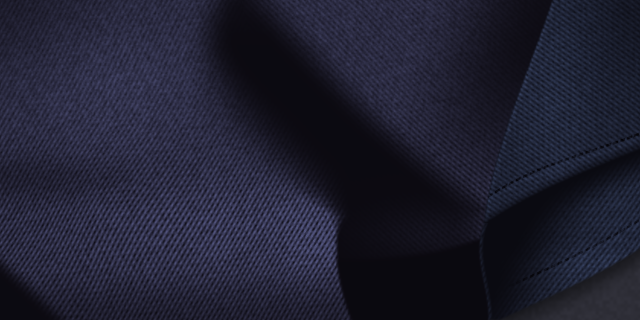
Give the GLSL for this texture, as a Shadertoy shader.

```glsl
#define RIB_PITCH 0.0137
#define RIB_DEPTH 0.58
#define GRAIN 0.30
#define CONTRAST 0.45
#define STITCHES 46.0
#define SHADE_COLOR vec3(0.045, 0.038, 0.065)
#define LIT_COLOR vec3(0.25, 0.255, 0.385)
#define FLAP_TINT vec3(0.86, 1.02, 1.0)
#define GROUND_COLOR vec3(0.18, 0.18, 0.215)

const float TAU = 6.28319;

float hash(vec2 p) {
    vec3 q = fract(p.xyx * 0.1031);
    q += dot(q, q.yzx + 33.33);
    return fract((q.x + q.y) * q.z);
}

float noise(vec2 p) {
    vec2 i = floor(p), f = fract(p);
    f = f * f * (3.0 - 2.0 * f);
    return mix(mix(hash(i), hash(i + vec2(1, 0)), f.x),
               mix(hash(i + vec2(0, 1)), hash(i + vec2(1, 1)), f.x), f.y);
}

// Cubic Bernstein curve, used for every fold and hem
float curve(float t, float a, float b, float c, float d) {
    t = clamp(t, 0.0, 1.0);
    float s = 1.0 - t;
    return s * s * s * a + 3.0 * s * t * (s * b + t * c) + t * t * t * d;
}

float cover(float d, float softness) {
    return smoothstep(-softness, softness, d);
}

float glow(vec2 p, vec2 center, vec2 size) {
    vec2 q = (p - center) / size;
    return exp(-dot(q, q));
}

// Diagonal ribs broken into short threads, with fine grain
float twill(vec2 p, float angle, float focus) {
    float c = cos(angle), s = sin(angle);
    float along = c * p.x + s * p.y;
    float across = (c * p.y - s * p.x + 0.03 * noise(p * 3.0)) / RIB_PITCH;
    float rib = sin(across * TAU);
    float thread = sin(TAU * (along / (RIB_PITCH * 1.5) + 0.5 * floor(across)));
    float visible = smoothstep(1.5, 3.0, RIB_PITCH * iResolution.y);
    float grain = noise(p * 210.0) + noise(p * 95.0) - 1.0;
    return 1.0 + RIB_DEPTH * focus * visible * rib * (0.8 + 0.35 * thread) + GRAIN * grain;
}

float stitch(float x, float d) {
    float dash = abs(fract(x * STITCHES) - 0.5);
    return (1.0 - smoothstep(0.002, 0.006, abs(d))) * (1.0 - smoothstep(0.25, 0.42, dash));
}

vec3 cloth(float light) {
    return mix(SHADE_COLOR, LIT_COLOR, clamp(light, -0.1, 1.3));
}

// Large cloth with its soft fold and the pocket under the ridge
vec3 mainCloth(vec2 p, float flapX, float aa) {
    float upper = (1.0 - p.y) / 0.677;
    float ridge = curve((0.323 - p.y) / 0.323, 1.06, 1.04, 1.06, 1.10);
    float foldL = p.y > 0.323 ? curve(upper, 0.69, 0.55, 0.88, 1.06) : ridge;
    float foldR = curve((1.0 - p.y) / 0.65, 0.82, 1.0, 1.20, 1.50);
    float softL = mix(aa + 0.006, 0.16, smoothstep(0.25, 0.50, p.y));
    softL = mix(softL, 0.08, smoothstep(0.6, 0.9, p.y));
    float fold = cover(p.x - foldL, softL) * cover(foldR - p.x, 0.10);
    fold *= mix(1.0, 0.87, smoothstep(0.85, 1.0, p.y));

    float left = 0.55 + 0.16 * glow(p, vec2(0.36, 0.72), vec2(0.30, 0.22));
    left -= 0.18 * glow(p, vec2(0.10, 0.44), vec2(0.34, 0.07));
    left -= 0.20 * glow(p, vec2(0.0, 1.0), vec2(0.3, 0.22));
    left += 0.19 * glow(p, vec2(0.72, 0.30), vec2(0.45, 0.16));
    left += 0.22 * glow(p, vec2(0.99, 0.25), vec2(0.10, 0.12));
    left -= 0.18 * smoothstep(0.18, 0.0, p.y);
    left *= cover(dot(p - vec2(0.0, 0.18), vec2(0.69, 0.73)), 0.035);

    float nearFlap = smoothstep(0.42, 0.0, flapX - p.x);
    float middle = 0.58 - 0.42 * nearFlap * smoothstep(0.30, 0.9, p.y);
    middle -= 0.08 * nearFlap;

    float side = cover(p.x - 0.5 * (foldL + foldR), 0.08);
    float light = mix(left, middle, side) * (1.0 - fold);
    light = mix(light, smoothstep(0.0, 1.0, light), CONTRAST);
    float focus = mix(1.0, 0.42, smoothstep(0.3, 0.75, p.y));
    light *= twill(p, mix(1.05, -0.75, step(0.5, side)), focus);

    // Faint inner cloth above the pocket hem
    float hem = curve((p.x - 1.07) / 0.44, 0.19, 0.19, 0.20, 0.26);
    float inside = cover(p.x - ridge, 0.006 + aa) * step(p.y, 0.323);
    float inner = 0.14 * glow(p, vec2(1.36, 0.27), vec2(0.2, 0.08));
    light += inner * cover(p.x - foldL, 0.03) * twill(p, -0.75, 0.6);
    light = mix(light, -0.02, inside * cover(hem - p.y, 0.012));
    return cloth(light);
}

void mainImage(out vec4 fragColor, in vec2 fragCoord) {
    vec2 p = fragCoord / iResolution.xy * vec2(2.0, 1.0);
    float aa = 1.0 / iResolution.y;
    float flapX = curve((1.0 - p.y) / 0.698, 1.727, 1.65, 1.54, 1.513);
    float flapY = curve((p.x - 1.513) / 0.487, 0.302, 0.41, 0.47, 0.536);
    float underX = curve((0.302 - p.y) / 0.302, 1.513, 1.47, 1.53, 1.525);
    float underY = curve((p.x - 1.56) / 0.44, 0.0, 0.07, 0.13, 0.224);
    vec3 color = mainCloth(p, flapX, aa);

    // Ground and lower hem
    vec3 ground = GROUND_COLOR * mix(0.45, 1.0, smoothstep(0.0, 0.12, underY - p.y + 0.03));
    ground *= 0.93 + 0.14 * noise(p * 90.0);
    float lit = 0.48 * smoothstep(1.58, 1.84, p.x + 0.45 * (0.2 - p.y));
    lit *= smoothstep(0.0, 0.13, flapY - p.y);
    lit += 0.14 * glow(p, vec2(1.9, 0.17), vec2(0.2, 0.05));
    lit += 0.22 * smoothstep(0.012, 0.0, abs(p.x - underX - 0.004)) * step(p.y, 0.302);
    lit *= twill(p, 0.95, 0.7);
    float lowerSeam = p.y - underY - 0.09;
    lit -= 0.30 * stitch(p.x, lowerSeam) * smoothstep(1.56, 1.72, p.x);
    lit += 0.08 * glow(vec2(lowerSeam), vec2(-0.012), vec2(0.01)) * smoothstep(1.56, 1.7, p.x);
    vec3 under = mix(ground, cloth(lit) * FLAP_TINT, cover(p.y - underY, 0.003 + aa));
    float underEdge = p.y > 0.302 ? flapX : underX;
    color = mix(color, under, cover(p.x - underEdge, 0.002 + aa));

    // Upper flap with its rolled edge and seam
    float seam = p.y - flapY - mix(0.075, 0.047, smoothstep(1.55, 2.0, p.x));
    float sheen = 0.38 + 0.16 * glow(p, vec2(1.72, 0.68), vec2(0.13, 0.3));
    sheen -= 0.16 * smoothstep(1.75, 2.0, p.x) * smoothstep(0.6, 1.0, p.y);
    sheen += 0.12 * smoothstep(0.014, 0.0, abs(p.x - flapX - 0.005));
    sheen += 0.10 * glow(vec2(seam), vec2(-0.014), vec2(0.012));
    sheen *= twill(p, -0.65, 0.75) * mix(0.5, 1.0, smoothstep(0.0, 0.03, p.y - flapY));
    sheen -= 0.34 * stitch(p.x, seam);
    float flap = cover(p.x - flapX, 0.002 + aa) * cover(p.y - flapY, 0.003 + aa);
    color = mix(color, cloth(sheen) * FLAP_TINT, flap);

    fragColor = vec4(color, 1.0);
}
```
